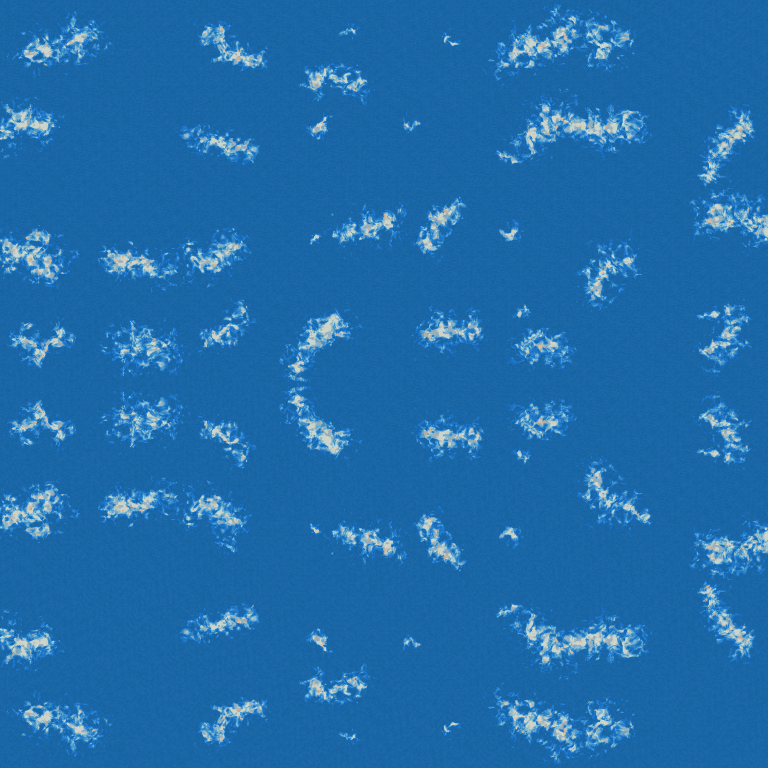
This pattern is drawn by a WebGL 2 fragment shader. Its source:

```glsl
#version 300 es
precision highp float;

uniform vec2 u_resolution;
out vec4 fragColor;

const vec2 GRID = vec2(8.0, 4.0);       // cells across, cells in each mirrored half
const float PITCH = 0.125;              // cell size
const float CLOUD_CHANCE = 0.72;
const float SPECK_CHANCE = 0.62;
const float EXTRA_SPECKS = 0.05;        // more specks in the lower half
const vec2 CLOUD_ARM = vec2(0.008, 0.046);
const vec2 CLOUD_WIDTH = vec2(0.010, 0.019);
const vec2 SPECK_ARM = vec2(0.003, 0.013);
const vec2 SPECK_WIDTH = vec2(0.004, 0.008);
const vec2 TILT = vec2(-0.45, 1.05);    // range of cloud directions, radians
const float BEND = 0.75;
const float WARP = 0.018;
const float BODY = 0.75;                // weight of the smooth shape
const float BILLOW = 1.2;               // weight of the broad lumps
const float TUFT = 2.6;                 // weight of the fine tufts
const float GRAIN = 0.032;
const float GRAIN_SCALE = 512.0;

const vec3 SKY = vec3(0.10, 0.40, 0.65);
const vec3 HALO = vec3(0.11, 0.46, 0.79);
const vec3 MIST = vec3(0.25, 0.57, 0.78);
const vec3 FOAM = vec3(0.49, 0.72, 0.83);
const vec3 CREAM = vec3(0.80, 0.83, 0.79);
const vec3 SHADE = vec3(0.51, 0.62, 0.71);
const vec3 PEACH = vec3(0.88, 0.66, 0.50);

float hash(vec2 p) {
    return fract(sin(dot(p, vec2(127.1, 311.7))) * 43758.55);
}

float noise(vec2 p) {
    vec2 i = floor(p);
    vec2 f = fract(p);
    f = f * f * (3.0 - 2.0 * f);
    return mix(mix(hash(i), hash(i + vec2(1.0, 0.0)), f.x),
               mix(hash(i + vec2(0.0, 1.0)), hash(i + 1.0), f.x), f.y);
}

float fbm(vec2 p) {
    float sum = 0.0;
    float gain = 0.5;
    for (int i = 0; i < 3; i++) {
        sum += gain * noise(p);
        p = mat2(1.6, 1.2, -1.2, 1.6) * p + 17.3;
        gain *= 0.5;
    }
    return sum / 0.875;
}

vec2 heading(float angle) {
    return vec2(cos(angle), sin(angle));
}

float segmentDistance(vec2 p, vec2 end) {
    return length(p - end * clamp(dot(p, end) / dot(end, end), 0.0, 1.0));
}

// Thickness of scattered bent wisps: 1 on the spine, 0 at the nominal edge
float wisps(vec2 p, float seed, float chance, vec2 armRange, vec2 widthRange) {
    float body = -9.0;
    for (int y = -1; y <= 1; y++) {
        for (int x = -1; x <= 1; x++) {
            vec2 cell = floor(p / PITCH) + vec2(x, y);
            bool inside = all(greaterThanEqual(cell, vec2(0.0))) && all(lessThan(cell, GRID));
            vec2 key = cell + seed;
            if (!inside || hash(key + 5.3) > chance) continue;

            vec2 jitter = vec2(hash(key + 11.7), hash(key + 23.1));
            vec2 q = p - (cell + mix(vec2(0.22), vec2(0.78), jitter)) * PITCH;
            float angle = mix(TILT.x, TILT.y, hash(key + 31.9));
            float bend = BEND * (2.0 * hash(key + 43.3) - 1.0);
            float armA = mix(armRange.x, armRange.y, hash(key + 57.7));
            float armB = mix(armRange.x, armRange.y, hash(key + 61.1));
            float width = mix(widthRange.x, widthRange.y, hash(key + 73.9));
            float d = min(segmentDistance(q, heading(angle + bend) * armA),
                          segmentDistance(q, -heading(angle - bend) * armB));
            body = max(body, 1.0 - d / width);
        }
    }
    return body;
}

void main() {
    vec2 uv = gl_FragCoord.xy / u_resolution;
    vec2 p = vec2(uv.x, abs(uv.y - 0.5));   // mirror across the middle

    // Ragged cloud thickness
    vec2 warp = vec2(fbm(p * 60.0), fbm(p * 60.0 + 40.0)) - 0.5;
    vec2 q = p + WARP * warp;
    float speckChance = SPECK_CHANCE + (uv.y < 0.5 ? EXTRA_SPECKS : 0.0);
    float body = max(wisps(q, 3.0, CLOUD_CHANCE, CLOUD_ARM, CLOUD_WIDTH),
                     wisps(q, 91.0, speckChance, SPECK_ARM, SPECK_WIDTH));
    float billow = fbm(p * 75.0 + 9.0) - 0.5;
    float tuft = fbm(p * 210.0 + 2.5 * warp) - 0.5;
    float puff = BODY * body + BILLOW * billow + TUFT * tuft;

    // Colour ramp from sky to bright tufts
    vec3 color = mix(SKY, HALO, smoothstep(-0.25, 0.05, puff));
    color = mix(color, MIST, smoothstep(0.05, 0.38, puff));
    color = mix(color, FOAM, smoothstep(0.30, 0.68, puff));
    color = mix(color, CREAM, smoothstep(0.55, 1.00, puff));

    // Grey shadows and warm flecks
    float lit = smoothstep(0.35, 0.80, puff);
    color = mix(color, SHADE, 0.70 * lit * smoothstep(0.50, 0.80, noise(p * 270.0 + 31.0)));
    color = mix(color, PEACH, 0.65 * lit * smoothstep(0.72, 0.95, noise(p * 200.0 + 77.0)));

    // Fine grain
    color += GRAIN * (noise(uv * GRAIN_SCALE) - 0.5);
    fragColor = vec4(color, 1.0);
}
```
